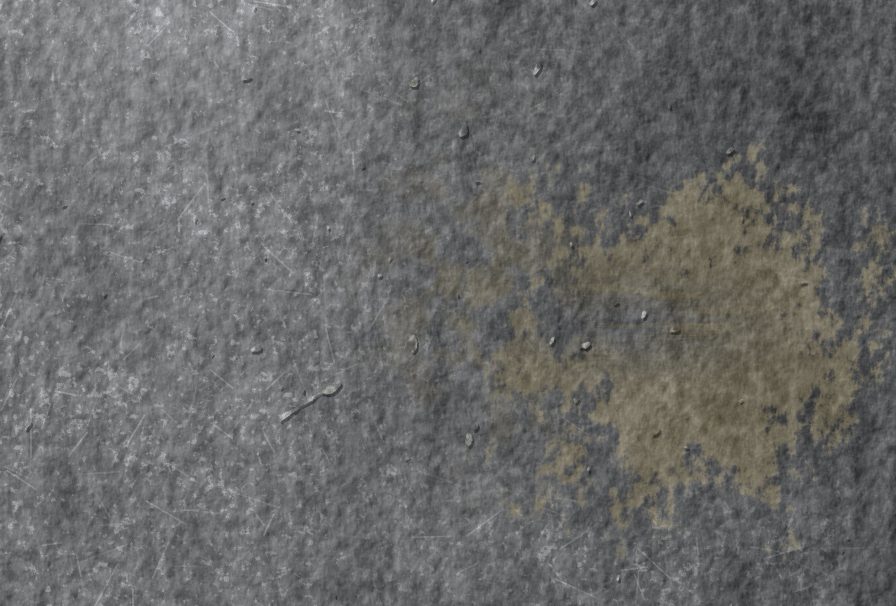
Write a Shadertoy shader that draws this texture.

```glsl
#define STEEL_TINT vec3(0.985, 0.997, 1.012)
#define OCHRE vec3(0.440, 0.412, 0.335)
#define CHIP_COLOR vec3(0.64, 0.64, 0.62)
#define GRAIN_CONTRAST 0.25
#define RELIEF 0.20
#define FLECK_GAIN 0.15
#define SCRATCH_GAIN 0.13
#define CHIP_CELL 0.095
#define SCRATCH_CELL 0.085

float hash(vec2 p) {
    vec3 q = fract(vec3(p.xyx) * 0.1031);
    q += dot(q, q.yzx + 33.33);
    return fract((q.x + q.y) * q.z);
}

float noise(vec2 p) {
    vec2 i = floor(p), f = fract(p);
    f = f * f * (3.0 - 2.0 * f);
    return mix(mix(hash(i), hash(i + vec2(1, 0)), f.x),
               mix(hash(i + vec2(0, 1)), hash(i + vec2(1, 1)), f.x), f.y);
}

float fbm(vec2 p) {
    float sum = 0.0, amp = 0.5;
    for (int i = 0; i < 5; i++) {
        sum += amp * noise(p);
        p = mat2(1.6, 1.2, -1.2, 1.6) * p + 17.3;
        amp *= 0.55;
    }
    return sum / 1.055;
}

float blob(vec2 p, vec2 center, vec2 radius) {
    vec2 d = (p - center) / radius;
    return exp(-dot(d, d));
}

float segment(vec2 p, vec2 a, vec2 b) {
    vec2 pa = p - a, ba = b - a;
    return length(pa - ba * clamp(dot(pa, ba) / dot(ba, ba), 0.0, 1.0));
}

// Hairline scratches at random angles, one per cell
float scratches(vec2 p, float seed, float px) {
    float sum = 0.0;
    vec2 cell = floor(p / SCRATCH_CELL);
    for (int y = -1; y <= 1; y++)
    for (int x = -1; x <= 1; x++) {
        vec2 id = cell + vec2(x, y) + seed;
        vec2 center = (id - seed + vec2(hash(id), hash(id + 41.0))) * SCRATCH_CELL;
        float angle = 6.2832 * hash(id + 73.0);
        vec2 arm = vec2(cos(angle), sin(angle)) * SCRATCH_CELL * mix(0.12, 0.5, hash(id + 97.0));
        float d = segment(p, center - arm, center + arm);
        sum += (1.0 - smoothstep(0.0004, 0.0008 + px, d)) * hash(id + 119.0);
    }
    return sum;
}

// Broken flakes: slanted ellipses with ragged outlines, plus one long gash
float chips(vec2 p, float px) {
    vec2 ragged = p + 0.011 * (vec2(fbm(p * 55.0), fbm(p * 55.0 + 31.0)) - 0.5);
    vec2 cell = floor(p / CHIP_CELL);
    float d = 1.0;
    for (int y = -1; y <= 1; y++)
    for (int x = -1; x <= 1; x++) {
        vec2 id = cell + vec2(x, y) + 200.0;
        vec2 q = ragged - (id - 200.0 + vec2(hash(id), hash(id + 13.0))) * CHIP_CELL;
        float angle = mix(0.3, 1.6, hash(id + 29.0));
        float c = cos(angle), s = sin(angle);
        q = vec2(c * q.x + s * q.y, (c * q.y - s * q.x) * 1.9);
        float middle = blob(id * CHIP_CELL - 200.0 * CHIP_CELL, vec2(0.95, 0.55), vec2(0.45, 0.38));
        float radius = 0.0035 + (0.005 + 0.014 * middle) * pow(hash(id + 57.0), 3.0);
        float present = step(hash(id + 83.0), 0.22 + 0.5 * middle);
        d = min(d, mix(1.0, length(q) - radius, present));
    }
    float gash = segment(ragged, vec2(0.465, 0.312), vec2(0.555, 0.365));
    d = min(d, gash - 0.008 * noise(p * 40.0));
    return 1.0 - smoothstep(-px, px, d);
}

void mainImage(out vec4 fragColor, in vec2 fragCoord) {
    float px = 1.0 / iResolution.y;
    vec2 p = fragCoord * px;
    float aspect = iResolution.x * px;

    // Broad light: glow at upper left, falling off to the right
    float tone = mix(0.405, 0.315, smoothstep(0.3, 0.98 * aspect, p.x));
    tone += 0.13 * blob(p, vec2(0.30, 1.05), vec2(0.36, 0.36));
    tone += 0.035 * blob(p, vec2(0.95, 0.08), vec2(0.40, 0.14));
    tone += 0.03 * blob(p, vec2(0.22, 0.5), vec2(0.35, 0.4));

    // Worn metal: clouds, vertical streaks, grain with side-lit relief
    float cloud = fbm(p * vec2(9.0, 6.0));
    float streak = fbm(p * vec2(48.0, 6.0) + 9.0);
    float grain = fbm(p * vec2(75.0, 58.0));
    float relief = grain - fbm((p + vec2(0.003, -0.003)) * vec2(75.0, 58.0));
    float detail = GRAIN_CONTRAST * (grain - 0.5) + RELIEF * relief;
    detail += 0.10 * (cloud - 0.5) + 0.13 * (streak - 0.5);

    // Pale flecks and scratches gather on the lit side
    float lit = 0.35 + 0.65 * (1.0 - smoothstep(0.35, 1.0, p.x));
    lit = max(lit, blob(p, vec2(1.0, 0.07), vec2(0.5, 0.14)));
    float fleck = smoothstep(0.60, 0.82, fbm(p * 115.0 + 5.0) + 0.25 * (cloud - 0.5));
    float lines = scratches(p, 300.0, px) + scratches(p + 0.031, 500.0, px);
    detail += lit * (FLECK_GAIN * fleck + SCRATCH_GAIN * lines * smoothstep(0.3, 0.65, cloud));
    vec3 color = (tone + detail) * STEEL_TINT;

    // Ochre patch with ragged edges, wiped by horizontal streaks
    vec2 patchOffset = abs(p - vec2(1.14, 0.44)) / vec2(0.27, 0.25);
    float patchShape = 1.0 - pow(dot(pow(patchOffset, vec2(3.0)), vec2(1.0)), 0.333);
    float wear = 1.5 * (fbm(p * 13.0 + 3.0) - 0.5) + 1.1 * (grain - 0.5) + 0.5 * (streak - 0.5);
    float ochre = smoothstep(-0.08, 0.22, patchShape + wear);
    float wipe = blob(p, vec2(1.03, 0.465), vec2(0.17, 0.065));
    ochre *= 1.0 - wipe * smoothstep(0.32, 0.52, fbm(p * vec2(7.0, 95.0)));
    float traces = blob(p, vec2(0.80, 0.52), vec2(0.16, 0.24));
    ochre = max(ochre, 0.7 * traces * smoothstep(0.50, 0.66, fbm(p * 17.0 + 22.0)));
    color = mix(color, OCHRE + 0.8 * detail, 0.85 * ochre);

    // Chips: dark lower edge first, bright broken face above it
    float face = chips(p, px);
    float shadow = chips(p + vec2(-0.003, 0.005), px);
    color *= 1.0 - 0.38 * shadow * (1.0 - face);
    color = mix(color, CHIP_COLOR + 0.6 * (grain - 0.5) + 0.5 * relief,
                face * smoothstep(0.25, 0.60, noise(p * 65.0 + 8.0)) * 0.8);

    fragColor = vec4(clamp(color, 0.0, 1.0), 1.0);
}
```
